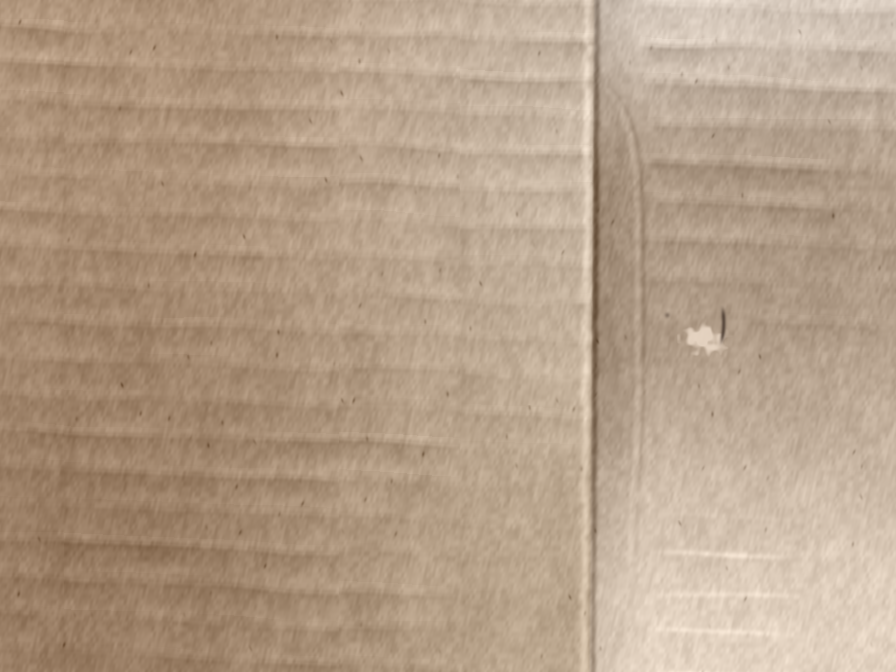
A WebGL 1 fragment shader for this texture:

```glsl
precision highp float;
uniform vec2 u_resolution;

#define FOLD_X 0.884
#define FOLD_LEAN 0.007
#define LEFT_PITCH 0.0545
#define RIGHT_PITCH 0.0583
#define RIB_DEPTH 0.10
#define FIBER_DEPTH 0.088
#define CLOUD_DEPTH 0.05
#define SPECK_DEPTH 0.18
#define SPECK_CELL 0.043

float hash(vec2 p) {
  vec3 q = fract(p.xyx * 0.1031);
  q += dot(q, q.yzx + 33.33);
  return fract((q.x + q.y) * q.z);
}

float noise(vec2 p) {
  vec2 i = floor(p), f = fract(p);
  f = f * f * (3.0 - 2.0 * f);
  return mix(mix(hash(i), hash(i + vec2(1.0, 0.0)), f.x),
             mix(hash(i + vec2(0.0, 1.0)), hash(i + vec2(1.0)), f.x), f.y);
}

float bell(float d, float width) {
  d /= width;
  return exp(-d * d);
}

float band(float v, float lo, float hi, float soft) {
  return smoothstep(lo - soft, lo + soft, v) * (1.0 - smoothstep(hi - soft, hi + soft, v));
}

// Signed shading of one flute: shadow below each line, faint light above
float ribShade(float phase) {
  float f = fract(phase);
  float shadow = exp(-f * 4.0) * smoothstep(0.0, 0.13, f);
  float light = smoothstep(0.4, 0.85, f) * (1.0 - smoothstep(0.88, 1.0, f));
  return 0.4 * light - shadow;
}

// Broad lighting of the two panels
vec3 panelColor(vec2 p, float right) {
  vec3 top = mix(vec3(0.69, 0.585, 0.485), vec3(0.80, 0.735, 0.665), smoothstep(0.2, 0.9, p.x));
  vec3 low = mix(vec3(0.595, 0.485, 0.385), vec3(0.74, 0.66, 0.565), smoothstep(0.1, 0.9, p.x));
  vec3 left = mix(top, low, smoothstep(-0.05, 0.95, p.y));
  vec3 mid = vec3(0.685, 0.605, 0.525);
  vec3 flap = mix(vec3(0.86, 0.81, 0.76), mid, smoothstep(-0.04, 0.30, p.y));
  flap = mix(flap, vec3(0.89, 0.825, 0.755), smoothstep(0.42, 0.97, p.y));
  return mix(left, flap, right);
}

// Corrugation with interrupted, slightly wavering lines
float corrugation(vec2 p, float right) {
  float wobble = 0.009 * (noise(p * vec2(9.0, 18.0)) - 0.5);
  float section = step(0.095, p.x) + step(0.505, p.x) + step(0.685, p.x);
  float yl = p.y - p.x * (0.025 + 0.02 * p.y) - 0.039 + wobble;
  float yr = p.y - 0.03 * (p.x - 0.99) - 0.066 + wobble;
  yl += 0.006 * (hash(vec2(section, 17.0)) - 0.5);
  float phase = mix(yl / LEFT_PITCH, yr / RIGHT_PITCH, right);
  float line = floor(phase + 0.2);
  float strength = 0.45 + 0.5 * hash(vec2(section + 3.0, line + 40.0));
  strength *= 0.25 + 1.25 * noise(vec2(p.x * 11.0, line * 3.7 + 20.0));
  float leftFade = 1.0 - 0.8 * smoothstep(0.45, 0.85, p.y) * smoothstep(0.6, 0.75, p.x);
  leftFade *= 1.05 - 0.3 * p.y;
  float rightFade = smoothstep(0.94, 0.985, p.x) * (1.3 - 1.15 * smoothstep(0.3, 0.6, p.y));
  float shade = RIB_DEPTH * strength * mix(leftFade, rightFade, right) * ribShade(phase);
  float streak = bell(fract(phase + 0.5) - 0.5, 0.08) * band(p.x, 0.99, 1.17, 0.04);
  return shade + right * 0.09 * streak * smoothstep(0.72, 0.82, p.y) * strength;
}

// Paper fibres, slightly tilted, over cloudy pulp
float fibers(vec2 p) {
  vec2 tilted = vec2(p.x + 0.22 * p.y, p.y);
  float fine = noise(tilted * vec2(240.0, 125.0) + 7.0) - 0.5;
  float coarse = noise(tilted * vec2(125.0, 58.0) + 31.0) - 0.5;
  float blot = noise(p * vec2(48.0, 34.0) + 53.0) - 0.5;
  float cloud = noise(p * vec2(13.0, 11.0) + 83.0) - 0.5;
  return FIBER_DEPTH * (0.65 * fine + 0.6 * coarse) + CLOUD_DEPTH * (0.6 * blot + 0.7 * cloud);
}

float specks(vec2 p) {
  vec2 cell = floor(p / SPECK_CELL);
  vec2 spot = vec2(hash(cell + 11.0), hash(cell + 29.0)) * 0.8 + 0.1;
  vec2 d = (fract(p / SPECK_CELL) - spot) * SPECK_CELL;
  d.x += 0.8 * (hash(cell + 5.0) - 0.5) * d.y;
  float present = smoothstep(0.7, 1.05, hash(cell + 71.0));
  return present * bell(length(d * vec2(1.0, 0.55)), 0.0022);
}

void main() {
  vec2 p = gl_FragCoord.xy / u_resolution.y;
  p.y = 1.0 - p.y;
  float fold = p.x - FOLD_X + FOLD_LEAN * p.y;
  float right = smoothstep(-0.002, 0.003, fold);
  vec3 col = panelColor(p, right);
  float shade = corrugation(p, right) + fibers(p) - SPECK_DEPTH * specks(p);

  // Faint upright dents in the left panel
  shade -= 0.015 * (bell(p.x - 0.095, 0.007) + bell(p.x - 0.69, 0.005));
  shade += 0.02 * bell(p.x - 0.512, 0.012) * (1.0 - 0.6 * p.y);

  // Fold: lit lip, narrow groove and shaded strip
  float ragged = 0.004 * (noise(vec2(3.0, p.y * 70.0)) - 0.5);
  shade += 0.11 * bell(fold + 0.009 + ragged, 0.006);
  shade -= 0.20 * bell(fold - 0.005 + ragged * 0.4, 0.005);
  shade -= 0.065 * right * (1.0 - smoothstep(0.025, 0.08, fold));

  // Long bowed dent beside the fold
  float bow = 0.958 - 0.049 * exp(-max(p.y - 0.13, 0.0) / 0.052);
  bow -= 0.014 * smoothstep(0.55, 0.9, p.y);
  float along = band(p.y, 0.15, 0.83, 0.06) * (0.5 + 0.6 * noise(vec2(5.0, p.y * 12.0)));
  shade -= 0.075 * along * bell(p.x - bow, 0.004);
  shade += 0.045 * along * bell(p.x - bow + 0.009, 0.005);
  shade -= 0.03 * along * bell(p.x - bow + 0.017, 0.005);
  col += shade * vec3(1.0, 1.03, 1.05);

  // Torn chip with pale core and dark sliver
  vec2 chip = p - vec2(1.047, 0.506);
  float rough = 1.1 * (noise(p * 110.0) - 0.5);
  float core = 1.0 - smoothstep(0.45, 1.3, length(chip / vec2(0.027, 0.017)) + rough);
  col = mix(col, vec3(0.94, 0.87, 0.80), 0.8 * core);
  float sliverX = 1.077 - 4.0 * (p.y - 0.48) * (p.y - 0.48);
  float sliver = bell(p.x - sliverX, 0.0032) * band(p.y, 0.462, 0.508, 0.01);
  float pit = bell(length(p - vec2(0.993, 0.469)), 0.004);
  col = mix(col, vec3(0.28, 0.22, 0.18), 0.8 * sliver + 0.45 * pit);

  gl_FragColor = vec4(clamp(col, 0.0, 1.0), 1.0);
}
```
